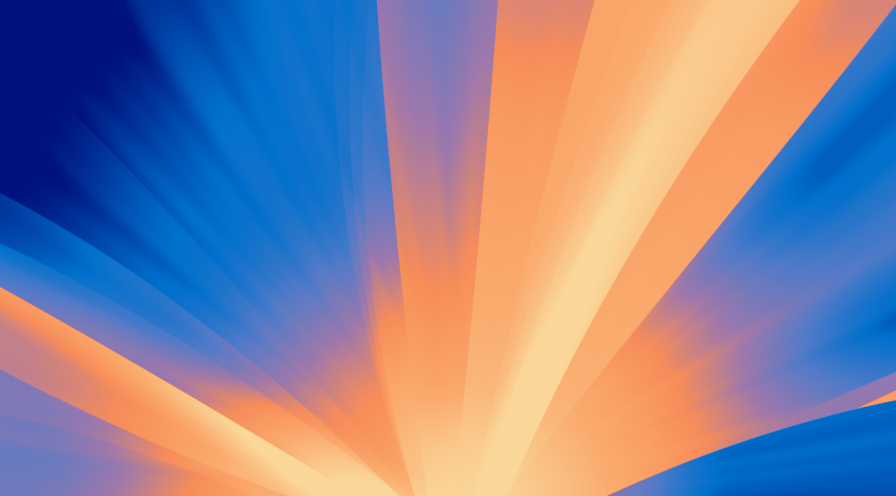
Write a Shadertoy shader that draws this background.

```glsl
// Maps heat 0..1 from navy through violet and orange to cream.
vec3 heatColor(float heat) {
    vec3 ramp[7] = vec3[7](
        vec3(0.00, 0.07, 0.49), vec3(0.00, 0.44, 0.80), vec3(0.33, 0.48, 0.78),
        vec3(0.62, 0.47, 0.67), vec3(0.97, 0.55, 0.35), vec3(0.98, 0.67, 0.43),
        vec3(0.98, 0.84, 0.60));
    vec3 color = ramp[0];
    for (int i = 1; i < 7; i++)
        color = mix(color, ramp[i], clamp(heat * 6.0 - float(i - 1), 0.0, 1.0));
    return color;
}

// Quadratic fold line.
float curve(float t, float a, float b, float c) {
    return a + t * (b + t * c);
}

// Antialiased side of a fold.
float side(float d) {
    return clamp(d / max(fwidth(d), 1e-5) + 0.5, 0.0, 1.0);
}

float fade(float from, float to, float v) {
    return 1.0 - smoothstep(from, to, v);
}

void mainImage(out vec4 fragColor, in vec2 fragCoord) {
    vec2 p = fragCoord / iResolution.xy * vec2(1.803, 1.0);
    float x = p.x, y = p.y;
    vec2 ray = p - vec2(0.94, -0.02);
    float r = length(ray);
    float angle = atan(ray.x, ray.y);

    // Fine streaks fanning out of the focus
    float streak = sin(angle * 31.0 + 1.2 * sin(angle * 13.0 + r))
                 + 0.6 * sin(angle * 67.0 + 2.0) + 0.4 * sin(angle * 113.0 - r);
    streak *= 0.013 * smoothstep(0.1, 0.7, r);

    // Main fold distances
    float columnLeft = x - curve(y, 0.86, -0.136, 0.034);
    float columnRight = x - curve(y, 0.913, 0.107, -0.018);
    float fanRight = x - curve(y, 1.015, 0.76, 0.10) + 0.065 * y * y * y;
    float bandTop = y - curve(x, 0.422, -0.56, -0.04);
    float bandBottom = y - curve(x, 0.255, -0.52, 0.14);

    // Blue left wing
    float left = mix(0.74, 0.19, smoothstep(0.15, 0.75, r));
    left -= 0.2 * smoothstep(0.65, 1.25, r) * fade(0.1, 0.72, x);
    float steep = x - curve(y, 0.84, -0.68, 0.122);
    left -= 0.03 * fade(-0.08, 0.02, steep) * smoothstep(0.3, 0.8, r);
    float upper = curve(x, 0.917, -0.95, -0.2) - y;
    left += 0.025 * side(upper) * fade(0.0, 0.3, upper);
    left += 0.075 * side(curve(x, 0.611, -0.52, -0.3) - y);
    left += 0.05 * side(curve(x, 0.51, -0.47, -0.2) - y);
    left += 0.17 * fade(0.0, 0.13, bandTop);
    for (int k = 0; k < 3; k++) {
        float pleat = x - curve(y, 0.835, -0.36, 0.2) - float(k) * 0.035 * y;
        left += 0.045 * side(pleat) * fade(0.5, 1.3, y);
    }
    float heat = left + streak;

    // Warm band and violet corner at lower left
    float band = 0.57 + 0.38 * smoothstep(0.0, 0.7, x) + 0.15 * fade(0.0, 0.09, -bandTop);
    heat = mix(heat, band + streak * 0.5, side(-bandTop) * side(0.8 - x));
    float corner = 0.43 + 0.42 * smoothstep(0.05, 0.6, x)
                 - 0.04 * side(curve(x, 0.165, -0.22, -0.2) - y);
    heat = mix(heat, corner + streak, side(-bandBottom) * side(0.7 - x));

    // Violet column cooling toward the top
    float column = curve(y, 0.97, -0.85, 0.28)
                 + 0.08 * fade(0.0, 0.08, min(columnLeft, -columnRight)) * y;
    heat = mix(heat, column + streak * 0.8, side(columnLeft));

    // Orange fan with pleats and a cream core
    float stripEdge = curve(y, 0.951, 0.215, 0.031);
    float core = curve(y, 0.986, 0.36, 0.155);
    float rightPleat = x - curve(y, 1.02, 0.43, 0.16);
    float fan = 0.93 - 0.25 * y - 0.06 * smoothstep(0.75, 1.0, y);
    float offset = (x - core) / (0.03 + 0.1 * y);
    float center = 0.79 + 0.14 * (1.0 - y) * (1.0 - y)
                 + (0.15 - 0.05 * y) * exp(-offset * offset);
    for (int k = 1; k < 4; k++)
        center += 0.02 * side(x - mix(stripEdge, core, float(k) / 4.0));
    fan = mix(fan, center, side(x - stripEdge));
    float outer = 0.90 - 0.21 * y
                - 0.09 * smoothstep(0.7, 1.0, y) * smoothstep(0.0, 0.12, rightPleat);
    fan = mix(fan, outer, side(rightPleat));
    heat = mix(heat, fan + streak * 0.4, side(columnRight));

    // Blue right wing
    float right = mix(0.85, 0.22, smoothstep(0.2, 1.0, r));
    right += 0.08 * sin(angle * 19.0 + 1.5) * smoothstep(0.5, 1.0, r);
    heat = mix(heat, right + streak, side(fanRight));

    // Thin warm sliver above the lower right blue
    float s = x - 1.221;
    float sliverTop = 0.43 * s - y;
    float blueTop = curve(s, 0.0, 0.46, -0.22) - y;
    float sliver = mix(0.72, 0.47, smoothstep(0.0, 0.5, s));
    sliver = mix(sliver, 0.75, side(0.193 + 0.47 * (s - 0.582) + 0.02 - y));
    heat = mix(heat, sliver, side(sliverTop) * side(s));
    float lower = 0.16 + 0.26 * fade(0.0, 0.25, s) - 0.03 * smoothstep(0.0, 0.15, blueTop);
    heat = mix(heat, lower + streak, side(blueTop) * side(s));

    // Glow at the focus
    heat = mix(heat, 1.0, 0.9 * fade(0.0, 0.28, length(p - vec2(0.98, -0.02))));
    fragColor = vec4(heatColor(clamp(heat, 0.0, 1.0)), 1.0);
}
```
